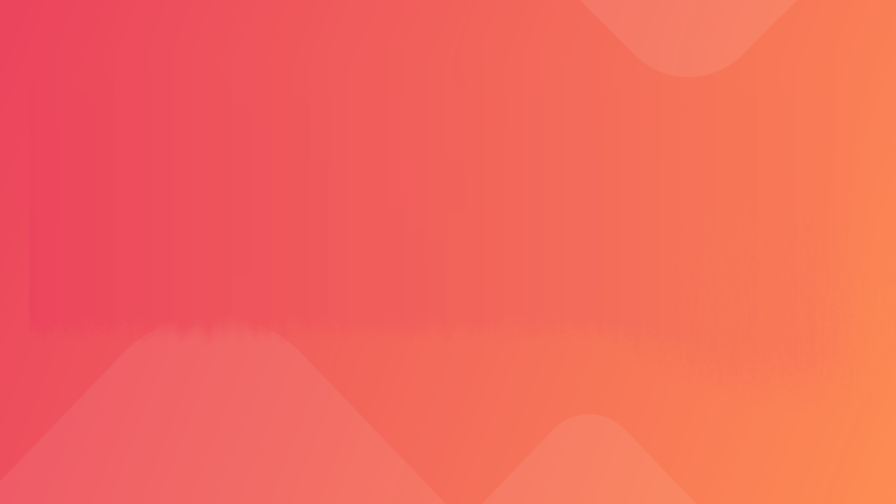
This background is drawn by a Shadertoy shader. Its source:

```glsl
#define RED vec3(0.922, 0.27, 0.364)
#define CORAL vec3(0.952, 0.412, 0.353)
#define ORANGE vec3(0.995, 0.55, 0.322)
#define VERTICAL_SHARE 0.18
#define SMEAR_LEVEL 0.08
#define TONE_SHIFT -0.02
#define COLUMN_COUNT 46.0
#define COLUMN_STRENGTH 0.03
#define GRAIN_STRENGTH 0.07
#define STREAK_STRENGTH 0.05

vec2 hashGradient(vec2 cell) {
    vec2 h = vec2(dot(cell, vec2(127.1, 311.7)), dot(cell, vec2(269.5, 183.3)));
    return 2.0 * fract(sin(h) * 43758.5) - 1.0;
}

float gradientNoise(vec2 p) {
    vec2 i = floor(p), f = fract(p);
    vec2 w = f * f * f * (f * (f * 6.0 - 15.0) + 10.0);
    vec2 e = vec2(0.0, 1.0);
    float low = mix(dot(hashGradient(i), f),
                    dot(hashGradient(i + e.yx), f - e.yx), w.x);
    float high = mix(dot(hashGradient(i + e.xy), f - e.xy),
                     dot(hashGradient(i + e.yy), f - e.yy), w.x);
    return mix(low, high, w.y);
}

// Coverage of a diamond corner with a rounded tip; facing is 1 up, -1 down
float diamondTip(vec2 p, vec2 tip, float facing, float radius, float steepness) {
    vec2 q = p - tip;
    q = vec2(q.x * steepness, q.y * facing + radius);
    vec2 sides = vec2(q.y + q.x, q.y - q.x) * 0.7071;
    float d = length(max(sides, 0.0)) + min(max(sides.x, sides.y), 0.0) - radius;
    float soft = 0.001 + 0.6 / iResolution.y;
    return 1.0 - smoothstep(-soft, soft, d);
}

// Soft panel in which the gradient runs in vertical columns
float smearPanel(vec2 p) {
    float right = smoothstep(1.15, 1.5, p.x);
    float base = mix(0.345, 0.23, right) + 0.03 * gradientNoise(p * vec2(40.0, 12.0));
    float across = smoothstep(0.054, 0.062, p.x) * (1.0 - smoothstep(1.6, 1.74, p.x));
    float upward = smoothstep(base - mix(0.03, 0.06, right), base + mix(0.03, 0.1, right), p.y);
    return across * upward * (1.0 - smoothstep(0.78, 0.94, p.y));
}

// Flat steps joined by narrow ramps
float staircase(float x) {
    return floor(x) + smoothstep(0.8, 1.0, fract(x));
}

vec3 warmRamp(float t) {
    vec3 lower = mix(RED, CORAL, clamp(t * 2.0, 0.0, 1.0));
    return mix(lower, ORANGE, clamp(t * 2.0 - 1.0, 0.0, 1.0));
}

void mainImage(out vec4 fragColor, in vec2 fragCoord) {
    vec2 uv = fragCoord / iResolution.xy;
    vec2 p = fragCoord / iResolution.y;
    float smear = smearPanel(p);

    // Diagonal gradient, flattened into stepped columns inside the panel
    float stepIndex = staircase(uv.x * COLUMN_COUNT);
    float along = mix(uv.x, (stepIndex + 0.4) / COLUMN_COUNT, smear);
    float depth = mix(1.0 - uv.y, SMEAR_LEVEL, smear);
    float t = mix(along, depth, VERTICAL_SHARE) + TONE_SHIFT;
    t += COLUMN_STRENGTH * smear * gradientNoise(vec2(stepIndex * 0.7, p.y * 1.2));

    // Grain along the fading panel edge, thin streaks at its lower right
    float seam = 4.0 * smear * (1.0 - smear) * (1.0 - smoothstep(0.4, 0.5, p.y));
    t += GRAIN_STRENGTH * seam * gradientNoise(p * vec2(150.0, 130.0));
    float streakArea = smoothstep(1.25, 1.4, p.x) * smoothstep(0.18, 0.28, p.y)
                     * (1.0 - smoothstep(0.4, 0.65, p.y));
    t += STREAK_STRENGTH * streakArea * gradientNoise(p * vec2(130.0, 28.0));
    vec3 color = warmRamp(t);

    // Translucent diamonds
    float topTip = diamondTip(p, vec2(1.366, 0.847), -1.0, 0.151, 1.0);
    float largeTip = diamondTip(p, vec2(0.421, 0.375), 1.0, 0.26, 1.04);
    float smallTip = diamondTip(p, vec2(1.169, 0.178), 1.0, 0.105, 1.04);
    float veil = 0.08 * topTip + 0.065 * largeTip * (1.0 - smear) + 0.075 * smallTip;
    color = mix(color, vec3(1.0), veil);

    fragColor = vec4(color, 1.0);
}
```
